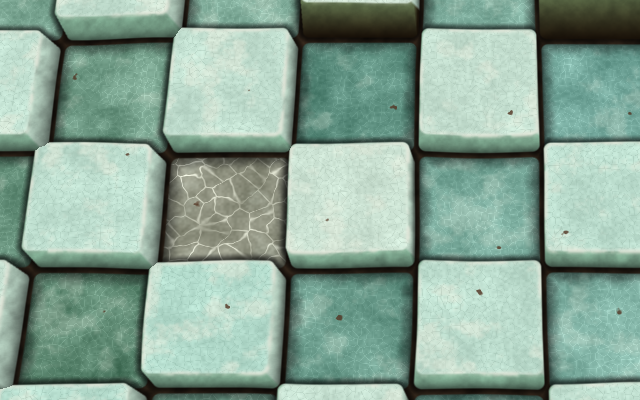
Reproduce this pattern procedurally as a Shadertoy shader.

```glsl
// A wall of glazed ceramic squares: raised pale blocks alternate with recessed teal tiles.
// A gently tapering grid gives the perspective; blocks are rounded boxes swept toward the
// viewer, and noise plus cell borders give the mottled, crackled glaze.

float hash(vec2 p) {
    return fract(sin(dot(p, vec2(127.1, 311.7))) * 43758.5453);
}

float noise(vec2 p) {
    vec2 i = floor(p), f = fract(p);
    f = f * f * (3.0 - 2.0 * f);
    return mix(mix(hash(i), hash(i + vec2(1, 0)), f.x),
               mix(hash(i + vec2(0, 1)), hash(i + vec2(1, 1)), f.x), f.y);
}

float fbm(vec2 p) {
    float sum = 0.0, amp = 0.53;
    for (int i = 0; i < 4; i++) {
        sum += amp * noise(p);
        p = p * 2.1 + 3.7;
        amp *= 0.5;
    }
    return sum;
}

// Gap between the two nearest cell points: zero along a crack
float crackle(vec2 p) {
    vec2 i = floor(p), f = fract(p);
    float near = 8.0, next = 8.0;
    for (int y = -1; y <= 1; y++)
    for (int x = -1; x <= 1; x++) {
        vec2 c = vec2(x, y);
        float d = length(c + vec2(hash(i + c), hash(i + c + 41.3)) - f);
        next = min(next, max(near, d));
        near = min(near, d);
    }
    return next - near;
}

float roundBox(vec2 p, vec2 b, float r) {
    vec2 d = abs(p) - b + r;
    return length(max(d, 0.0)) + min(max(d.x, d.y), 0.0) - r;
}

// Shift of a block's front face away from its base
vec2 lift(vec2 id) {
    float extra = id.y < 0.5 ? 0.05 + 0.05 * max(id.x, 0.0) : 0.0;
    return vec2(-0.045 * max(3.0 - id.x, 0.0), -0.11 - 0.015 * (3.0 - id.y) - extra);
}

// Silhouette of a block, swept from base to face
float blockShape(vec2 q, vec2 o) {
    float d = 8.0;
    for (int i = 0; i < 8; i++)
        d = min(d, roundBox(q - o * float(i) / 7.0, vec2(0.485, 0.475), 0.06));
    return d;
}

vec3 glaze(vec2 q, vec2 id, float raised) {
    vec2 s = q + id * 7.3;
    float tint = hash(id + 3.7), mottle = fbm(s * 4.0);
    float stained = (1.0 - raised) * step(length(id - vec2(1, 2)), 0.5);
    vec3 deep = mix(vec3(0.34, 0.51, 0.42), vec3(0.37, 0.60, 0.57), clamp(id.x / 4.0, 0.0, 1.0));
    deep = mix(deep, vec3(0.58, 0.75, 0.68), max(tint * 0.6, 0.7 * step(id.y, 0.5)));
    deep = mix(deep, vec3(0.55, 0.56, 0.49), stained);
    vec3 pale = mix(vec3(0.69, 0.86, 0.80), vec3(0.83, 0.90, 0.84), tint);
    vec3 c = mix(deep, pale, raised) + (mottle - 0.5) * mix(0.3, 0.16, raised);
    // Chalky bloom and fine grain
    float bloom = smoothstep(0.48, 0.75, fbm(s * 6.0 + 4.0));
    c = mix(c, vec3(0.88, 0.92, 0.86), bloom * mix(0.25, 0.6, raised));
    c += (noise(s * 45.0) - 0.5) * 0.07;
    // Crackle lines
    float crack = 1.0 - smoothstep(0.0, 0.13, crackle(s * mix(17.0, 7.0, stained) + mottle));
    c += crack * mottle * mix(mix(0.11, -0.10, raised), 0.38, stained);
    // One small rusty chip on each tile
    vec2 chip = q - (vec2(hash(id + 9.1), hash(id + 5.3)) - 0.5) * 0.8;
    float rust = smoothstep(0.025, 0.008, length(chip) + 0.04 * (noise(s * 40.0) - 0.4));
    return mix(c, vec3(0.32, 0.20, 0.13), rust * 0.8);
}

void mainImage(out vec4 fragColor, in vec2 fragCoord) {
    vec2 p = fragCoord / iResolution.y;
    p.y = 1.0 - p.y;
    float u = p.y - 0.104, v = p.y - 0.24, px = 3.6 / iResolution.y;
    vec2 g = vec2(3.0 + (p.x - 1.046 + 0.018 * v) / (0.302 + 0.04 * v), 1.0 + u * (3.6 - 0.2 * u));
    g += (vec2(noise(p * 5.0), noise(p * 5.0 + 8.0)) - 0.5) * 0.035;
    vec2 cell = floor(g), q = g - cell - 0.5;

    // Grout and recessed tile
    vec3 col = mix(vec3(0.08, 0.06, 0.04), vec3(0.32, 0.24, 0.17), fbm(g * 9.0) * 0.8);
    float d = roundBox(q, vec2(0.478), 0.06);
    if (mod(cell.x + cell.y, 2.0) > 0.5) {
        vec3 tile = glaze(q, cell, 0.0);
        tile *= mix(0.5, 1.0, smoothstep(0.02, -0.13, d + 0.07 * (fbm(g * 12.0) - 0.5)));
        col = mix(col, tile, smoothstep(px, -px, d));
    }

    // Closest raised block, its own cell or a neighbour
    vec2 id = cell;
    float block = 8.0;
    for (int y = -1; y <= 1; y++)
    for (int x = -1; x <= 1; x++) {
        vec2 c = cell + vec2(x, y);
        if (mod(c.x + c.y, 2.0) > 0.5) continue;
        float dist = blockShape(g - c - 0.5, lift(c));
        if (dist < block) { block = dist; id = c; }
    }
    col *= mix(0.4, 1.0, smoothstep(0.0, 0.07, block));

    // Block sides, darkening toward the wall
    vec2 o = lift(id), f = g - id - 0.5 - o;
    float below = f.y - 0.465, right = f.x - 0.475;
    float depth = clamp(max(below / -o.y, right / max(-o.x, 0.03)), 0.0, 1.0);
    float shaded = step(id.y, 0.5) * step(1.5, id.x);
    vec3 under = mix(vec3(0.50, 0.67, 0.57), mix(vec3(0.36, 0.43, 0.29), vec3(0.17, 0.12, 0.06), depth), shaded);
    vec3 side = mix(vec3(0.67, 0.77, 0.71), under, smoothstep(-0.02, 0.02, below - right));
    side *= (1.0 - 0.45 * depth * depth) * (0.8 + 0.4 * fbm(g * 11.0));

    // Front face with a worn, bright rim
    float face = roundBox(f, vec2(0.475, 0.465), 0.06);
    vec3 body = mix(side, glaze(f, id, 1.0), smoothstep(0.012, -0.012, face));
    float wear = smoothstep(0.35, 0.7, fbm(g * 7.0 + 2.0));
    body = mix(body, vec3(0.90, 0.91, 0.86), exp(-pow(face / 0.022, 2.0)) * (0.15 + 0.6 * wear) * (1.0 - 0.7 * shaded));
    col = mix(col, body, smoothstep(px, -px, block));
    fragColor = vec4(clamp(col, 0.0, 1.0), 1.0);
}
```
